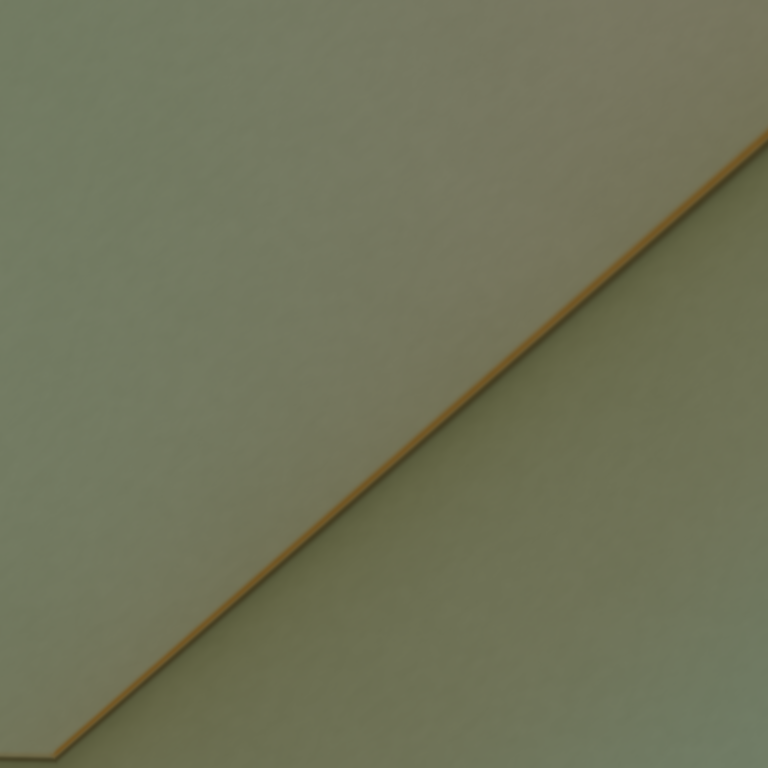
Reproduce this texture procedurally as a WebGL 2 fragment shader.

```glsl
#version 300 es
precision highp float;
// A folded olive paper flap with a warm diagonal rim, casting a soft shadow on the sheet below.

uniform vec2 u_resolution;
out vec4 fragColor;

// Geometry, in canvas units
const vec2 FLAP_CORNER = vec2(0.071, 0.0125);
const float FLAP_SLOPE = 0.867;
const float EDGE_SOFTNESS = 0.0035;
const float RIM_OFFSET = 0.0045;
const float RIM_WIDTH = 0.0048;
const float CREASE_OFFSET = -0.0025;
const float CREASE_WIDTH = 0.0048;
const float CONTACT_REACH = 0.016;
const float SHADOW_REACH = 0.10;

// Paper colours
const vec3 FLAP_LEFT = vec3(0.448, 0.482, 0.385);
const vec3 FLAP_RIGHT = vec3(0.475, 0.470, 0.385);
const vec3 FLAP_NEAR_EDGE = vec3(0.445, 0.440, 0.330);
const vec3 SHEET_LIT = vec3(0.436, 0.450, 0.343);
const vec3 SHEET_SHADED = vec3(0.388, 0.390, 0.255);
const vec3 SHEET_COOL = vec3(0.440, 0.485, 0.395);
const vec3 CONTACT_SHADE = vec3(0.285, 0.300, 0.200);
const vec3 RIM_COLOR = vec3(0.450, 0.325, 0.115);
const vec3 CREASE_COLOR = vec3(0.235, 0.205, 0.105);

// Texture strength
const float GRAIN_AMOUNT = 0.016;
const float MOTTLE_AMOUNT = 0.014;

float hash(vec2 p) {
    vec3 q = fract(vec3(p.xyx) * 0.1031);
    q += dot(q, q.yzx + 33.33);
    return fract((q.x + q.y) * q.z);
}

float valueNoise(vec2 p) {
    vec2 cell = floor(p);
    vec2 f = fract(p);
    f = f * f * (3.0 - 2.0 * f);
    float low = mix(hash(cell), hash(cell + vec2(1.0, 0.0)), f.x);
    float high = mix(hash(cell + vec2(0.0, 1.0)), hash(cell + 1.0), f.x);
    return mix(low, high, f.y);
}

float fbm(vec2 p) {
    float sum = 0.0;
    float amplitude = 0.5;
    for (int i = 0; i < 4; i++) {
        sum += amplitude * (valueNoise(p) - 0.5);
        p = mat2(1.6, 1.2, -1.2, 1.6) * p + 17.3;
        amplitude *= 0.5;
    }
    return sum;
}

float bump(float d, float center, float width) {
    float t = (d - center) / width;
    return exp(-t * t);
}

vec3 flapColor(vec2 uv, float d) {
    vec3 color = mix(FLAP_LEFT, FLAP_RIGHT, smoothstep(0.0, 0.9, uv.x));
    return mix(color, FLAP_NEAR_EDGE, 0.9 * exp(-max(d, 0.0) / 0.13));
}

vec3 sheetColor(vec2 uv, float d) {
    float depth = max(-d, 0.0);
    vec3 color = mix(SHEET_LIT, SHEET_COOL, smoothstep(0.25, 0.62, depth));
    color = mix(color, SHEET_SHADED, exp(-depth / SHADOW_REACH));
    float contact = mix(0.65, 1.0, uv.x) * exp(-depth / CONTACT_REACH);
    return mix(color, CONTACT_SHADE, contact);
}

void main() {
    vec2 uv = gl_FragCoord.xy / u_resolution;
    float pixel = 1.0 / min(u_resolution.x, u_resolution.y);

    // Signed distances: positive on the flap
    vec2 along = normalize(vec2(1.0, FLAP_SLOPE));
    vec2 rel = uv - FLAP_CORNER;
    float diagonal = dot(rel, vec2(-along.y, along.x));
    float base = rel.y + 0.02 * rel.x;
    float d = min(diagonal, base);
    float onDiagonal = smoothstep(-0.006, 0.006, base - diagonal);

    // Two paper layers
    float softness = max(EDGE_SOFTNESS, pixel);
    float flap = smoothstep(-softness, softness, d);
    vec3 color = mix(sheetColor(uv, d), flapColor(uv, diagonal), flap);

    // Dark crease and warm rim, wider toward the upper right
    float spread = mix(0.8, 1.25, uv.x);
    float crease = bump(d, CREASE_OFFSET * spread, CREASE_WIDTH * spread);
    color = mix(color, CREASE_COLOR, crease * mix(0.6, 0.72, onDiagonal));
    float rim = bump(d, RIM_OFFSET * spread, RIM_WIDTH * spread);
    color = mix(color, RIM_COLOR, rim * mix(0.2, 0.85, onDiagonal));

    // Faint mottling and fibres slanted along the fold
    vec2 fibre = vec2(dot(uv, along), dot(uv, vec2(-along.y, along.x)));
    color += GRAIN_AMOUNT * fbm(fibre * vec2(55.0, 95.0));
    color += MOTTLE_AMOUNT * fbm(uv * 6.0 + 4.0) * vec3(1.0, 0.8, 1.1);

    fragColor = vec4(clamp(color, 0.0, 1.0), 1.0);
}
```
